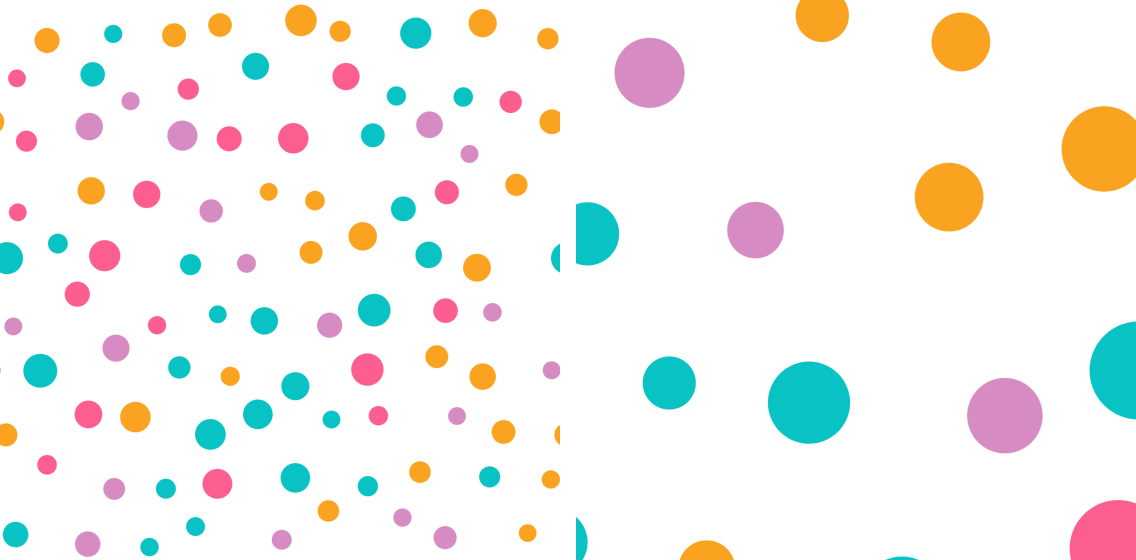
Left: the whole. Right: its middle third, enlarged.
Give the GLSL for this pattern, as a WebGL 1 fragment shader.

```glsl
precision highp float;
// Confetti: flat round dots in four colours scattered on white, tiling seamlessly.
// Dots sit on a staggered, wrapped grid; each is jittered at random and then
// pushed away from close neighbours, so spacing is irregular without overlaps.

uniform vec2 u_resolution;

const vec2 GRID = vec2(9.0, 10.0);      // columns and rows; rows must be even
const float JITTER = 0.042;             // largest random shift
const float MIN_SPACING = 0.084;        // centres closer than this repel
const float MIN_RADIUS = 0.0158;
const float MAX_RADIUS = 0.0305;

const vec3 WHITE  = vec3(1.0);
const vec3 TEAL   = vec3(0.03, 0.76, 0.77);
const vec3 ORANGE = vec3(0.98, 0.64, 0.13);
const vec3 ORCHID = vec3(0.84, 0.55, 0.76);
const vec3 PINK   = vec3(0.99, 0.37, 0.56);

float hash(vec2 p, float seed) {
  return fract(sin(dot(p, vec2(127.1, 311.7)) + seed * 74.7) * 43758.5453);
}

vec2 wrapCell(vec2 cell) {
  return mod(cell, GRID);
}

// Centre of a cell's dot after a random shift within a disc
vec2 jitteredCentre(vec2 cell) {
  vec2 id = wrapCell(cell);
  float angle = 6.28318 * hash(id, 1.0);
  float reach = JITTER * sqrt(hash(id, 2.0));
  float stagger = 0.25 + 0.5 * mod(id.y, 2.0);
  return (cell + vec2(stagger, 0.5)) / GRID + reach * vec2(cos(angle), sin(angle));
}

// Jittered centre, moved apart from neighbours that are too near
vec2 relaxedCentre(vec2 cell) {
  vec2 centre = jitteredCentre(cell);
  vec2 push = vec2(0.0);
  for (int j = -1; j <= 1; j++) {
    for (int i = -1; i <= 1; i++) {
      if (i == 0 && j == 0) continue;
      vec2 away = centre - jitteredCentre(cell + vec2(float(i), float(j)));
      float dist = max(length(away), 0.001);
      push += away / dist * max(MIN_SPACING - dist, 0.0) * 0.5;
    }
  }
  return centre + push;
}

// Small dots are more frequent than large ones
float dotRadius(vec2 id) {
  return mix(MIN_RADIUS, MAX_RADIUS, pow(hash(id, 3.0), 1.6));
}

// Golden ratio steps keep the colour shares even; the hash breaks up their order
vec3 dotColour(vec2 id) {
  float index = id.x + GRID.x * id.y;
  float pick = fract(index * 0.618 + 0.6 * hash(id, 4.0));
  if (pick < 0.39) return TEAL;
  if (pick < 0.63) return ORANGE;
  if (pick < 0.82) return ORCHID;
  return PINK;
}

float discCoverage(vec2 p, vec2 centre, float radius, float pixel) {
  return 1.0 - smoothstep(-0.75 * pixel, 0.75 * pixel, length(p - centre) - radius);
}

vec3 confetti(vec2 p, float pixel) {
  vec3 colour = WHITE;
  vec2 home = floor(p * GRID);
  for (int j = -1; j <= 1; j++) {
    for (int i = -1; i <= 1; i++) {
      vec2 cell = home + vec2(float(i), float(j));
      vec2 id = wrapCell(cell);
      float coverage = discCoverage(p, relaxedCentre(cell), dotRadius(id), pixel);
      colour = mix(colour, dotColour(id), coverage);
    }
  }
  return colour;
}

void main() {
  float size = min(u_resolution.x, u_resolution.y);
  gl_FragColor = vec4(confetti(gl_FragCoord.xy / size, 1.0 / size), 1.0);
}
```
